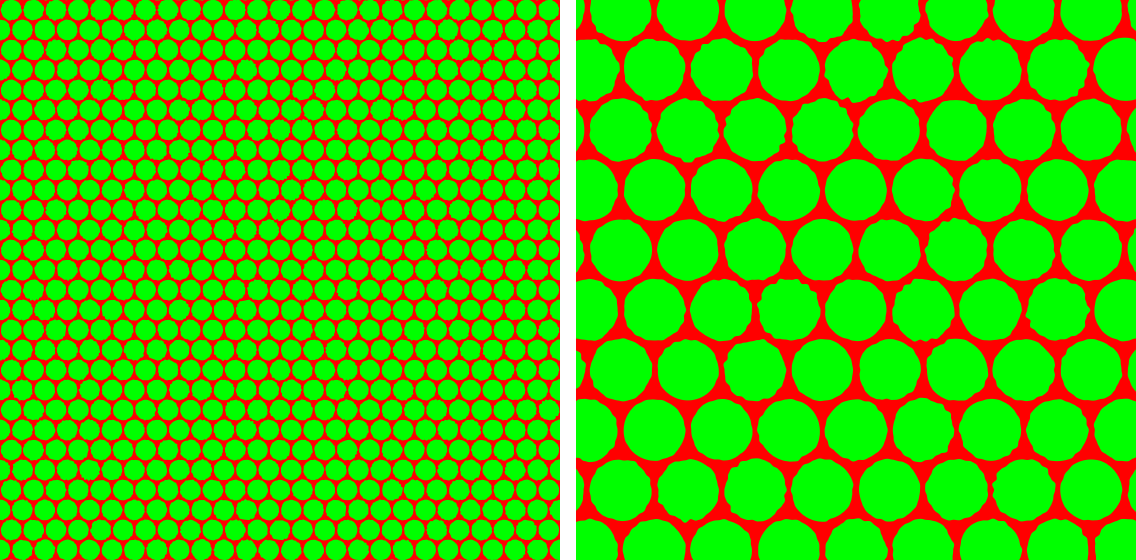
Left: the whole. Right: its middle third, enlarged.
This pattern is drawn by a three.js fragment shader. Its source:

```glsl
// Staggered rows of green discs on a red ground, 25 across and 28 down.
// Each disc is a distance function whose rim is roughened by angular noise
// that differs per disc; disc ids wrap, so the pattern tiles.
varying vec2 vUv;

const vec2 GRID = vec2(25.0, 28.0);       // discs across, rows down
const float RADIUS = 0.0183;              // mean disc radius
const float ROUGHNESS = 0.0015;           // deepest rim wear
const float TEETH = 34.0;                 // fine notches around a rim
const float PATCHES = 5.0;                // worn and smooth stretches per rim
const vec3 DISC_COLOR = vec3(0.0, 1.0, 0.0);
const vec3 GROUND_COLOR = vec3(1.0, 0.0, 0.0);
const float TAU = 6.2831853;

float hash(vec3 p) {
  p = fract(p * vec3(0.1031, 0.1030, 0.0973));
  p += dot(p, p.yzx + 33.33);
  return fract((p.x + p.y) * p.z);
}

// Value noise around a rim; turn runs 0 to 1 and wraps after count steps
float rimNoise(vec2 id, float turn, float count, float seed) {
  float s = turn * count;
  float i = floor(s);
  float a = hash(vec3(id, seed + mod(i, count)));
  float b = hash(vec3(id, seed + mod(i + 1.0, count)));
  return mix(a, b, smoothstep(0.0, 1.0, s - i));
}

// Signed distance to the nearest disc of one row
float discDistance(vec2 uv, float row) {
  float shift = 0.5 * mod(row, 2.0);
  float column = floor(uv.x * GRID.x - shift + 0.5);
  vec2 offset = uv - vec2(column + shift, row + 0.5) / GRID;
  vec2 id = mod(vec2(column, row), GRID);

  // Rim wear: fine notches, stronger on some discs and stretches
  float turn = atan(offset.y, offset.x + 1e-7) / TAU + 0.5;
  float wear = mix(0.35, 1.0, hash(vec3(id, 91.0)));
  wear *= mix(0.3, 1.0, rimNoise(id, turn, PATCHES, 61.0));
  float notch = 2.0 * rimNoise(id, turn, TEETH, 7.0) - 1.0;
  return length(offset) - RADIUS - ROUGHNESS * wear * notch;
}

void main() {
  // Discs reach slightly into the rows above and below
  float row = floor(vUv.y * GRID.y);
  float d = 1.0;
  for (int k = -1; k <= 1; k++) {
    d = min(d, discDistance(vUv, row + float(k)));
  }

  // Edge smoothed over about one pixel
  float pixel = max(fwidth(vUv.x), 1e-5);
  float disc = clamp(0.5 - d / pixel, 0.0, 1.0);
  gl_FragColor = vec4(mix(GROUND_COLOR, DISC_COLOR, disc), 1.0);
}
```
